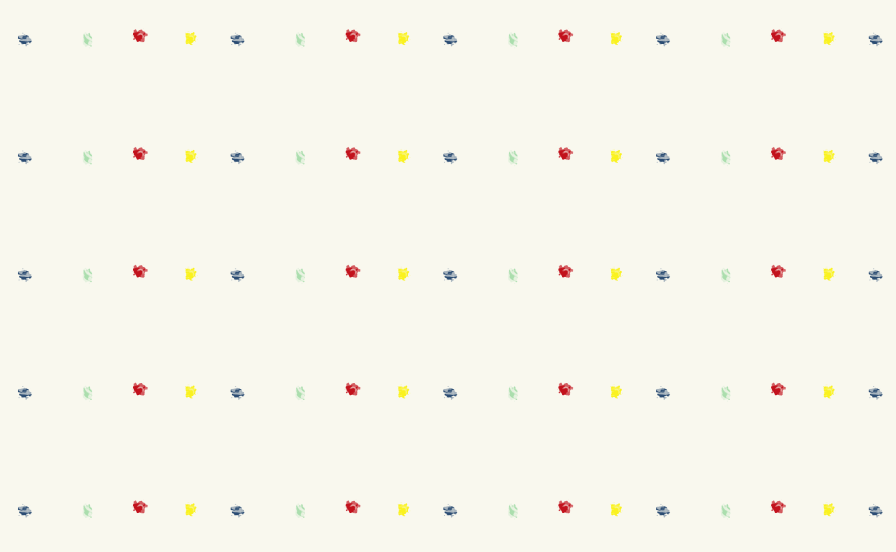
A Shadertoy shader for this pattern:

```glsl
// Rows of small crayon-scribbled dots in blue, green, red and yellow on cream paper.

// All lengths are fractions of the canvas height; y runs downward in a tile.
const vec2 TILE = vec2(0.38534, 0.21340);
const vec3 PAPER = vec3(0.975, 0.972, 0.935);
const int DOTS = 4;
const int SAMPLES = 3;              // antialiasing grid per axis
const float EDGE_WOBBLE = 0.34;     // raggedness of the outline
const float EDGE_SOFTNESS = 0.10;
const vec2 STROKE_FREQ = vec2(1.5, 4.2);

const vec2 CENTRE[DOTS] = vec2[](
    vec2(0.0443, 0.0717), vec2(0.1586, 0.0730),
    vec2(0.2527, 0.0648), vec2(0.3449, 0.0688));
const vec2 RADIUS[DOTS] = vec2[](
    vec2(0.0110, 0.0096), vec2(0.0105, 0.0113),
    vec2(0.0114, 0.0104), vec2(0.0104, 0.0100));
const vec3 INK[DOTS] = vec3[](
    vec3(0.17, 0.30, 0.45), vec3(0.67, 0.87, 0.68),
    vec3(0.76, 0.07, 0.11), vec3(0.98, 0.95, 0.12));
// Stroke angle, paper showing between strokes, strength of the pale curl.
const vec3 SCRIBBLE[DOTS] = vec3[](
    vec3(0.10, 0.60, 0.15), vec3(0.75, 0.75, 0.25),
    vec3(-0.55, 0.32, 0.50), vec3(-0.20, 0.22, 0.40));

float hash(vec2 p) {
    vec3 q = fract(p.xyx * vec3(0.1031, 0.1030, 0.0973));
    q += dot(q, q.yzx + 33.33);
    return fract((q.x + q.y) * q.z);
}

float noise(vec2 p) {
    vec2 cell = floor(p), f = fract(p);
    f = f * f * (3.0 - 2.0 * f);
    return mix(mix(hash(cell), hash(cell + vec2(1, 0)), f.x),
               mix(hash(cell + vec2(0, 1)), hash(cell + vec2(1, 1)), f.x), f.y);
}

vec2 rotate(vec2 p, float angle) {
    float c = cos(angle), s = sin(angle);
    return vec2(c * p.x + s * p.y, c * p.y - s * p.x);
}

// Ink coverage of one dot; p is measured in dot radii.
float scribble(vec2 p, vec3 style, float seed) {
    float r = length(p);
    if (r > 1.6) return 0.0;
    vec2 offset = vec2(17.0, 31.0) * (seed + 1.0);

    // Ragged outline
    float wobble = noise(p * 3.2 + offset) - 0.5;
    float body = 1.0 - smoothstep(-EDGE_SOFTNESS, EDGE_SOFTNESS,
                                  r - 1.0 + 2.0 * EDGE_WOBBLE * wobble);

    // Gaps between crayon strokes
    vec2 q = rotate(p, style.x);
    q.y += 0.18 * q.x * q.x;
    float gaps = smoothstep(0.42, 0.68, noise(q * STROKE_FREQ + offset.yx));

    // Pale curl left open in the middle
    vec2 c = p - vec2(0.12, 0.12);
    float curl = 1.0 - smoothstep(0.06, 0.18, abs(length(c) - 0.45));
    curl *= smoothstep(-0.1, 0.25, c.x - c.y);

    return body * (1.0 - style.y * gaps) * (1.0 - style.z * curl);
}

vec3 pattern(vec2 p) {
    vec2 local = mod(p, TILE);
    vec3 color = PAPER;
    for (int i = 0; i < DOTS; i++) {
        vec2 d = (local - CENTRE[i]) / RADIUS[i];
        color = mix(color, INK[i], scribble(d, SCRIBBLE[i], float(i)));
    }
    return color;
}

void mainImage(out vec4 fragColor, in vec2 fragCoord) {
    vec3 sum = vec3(0.0);
    for (int y = 0; y < SAMPLES; y++)
    for (int x = 0; x < SAMPLES; x++) {
        vec2 jitter = (vec2(x, y) + 0.5) / float(SAMPLES) - 0.5;
        vec2 p = (fragCoord + jitter) / iResolution.y;
        sum += pattern(vec2(p.x, 1.0 - p.y));
    }
    fragColor = vec4(sum / float(SAMPLES * SAMPLES), 1.0);
}
```
